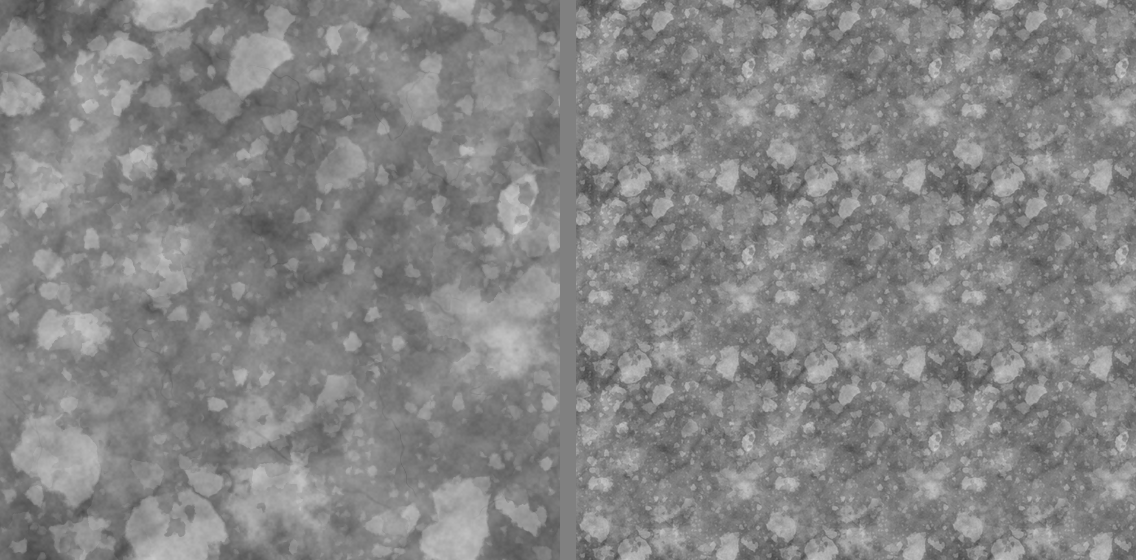
Left, the tile; right, the same tile 3 across and 3 down.
Reproduce this texture procedurally as a Shadertoy shader.

```glsl
// Tiling grey stone: crumbly pale clasts in a mottled matrix crossed by dark veins.

// Integer hash of a wrapped cell, three values from 0 to 1
vec3 hash3(vec2 cell, float seed) {
    uvec3 v = uvec3(ivec3(vec3(cell, seed)));
    v = v * 1664525u + 1013904223u;
    v.x += v.y * v.z; v.y += v.z * v.x; v.z += v.x * v.y;
    v ^= v >> 16u;
    v.x += v.y * v.z; v.y += v.z * v.x; v.z += v.x * v.y;
    return vec3(v >> 8u) / 16777216.0;
}

// Value noise that wraps after a whole number of cells
float noise(vec2 p, float count, float seed) {
    vec2 q = p * count, cell = floor(q), f = q - cell;
    f = f * f * (3.0 - 2.0 * f);
    vec2 lo = mod(cell, count), hi = mod(cell + 1.0, count);
    float bottom = mix(hash3(lo, seed).x, hash3(vec2(hi.x, lo.y), seed).x, f.x);
    float top = mix(hash3(vec2(lo.x, hi.y), seed).x, hash3(hi, seed).x, f.x);
    return mix(bottom, top, f.y);
}

float fbm(vec2 p, float count, int octaves, float seed) {
    float sum = 0.0, total = 0.0, weight = 1.0;
    for (int i = 0; i < octaves; i++) {
        sum += weight * noise(p, count, seed + float(i));
        total += weight;
        weight *= 0.55;
        count *= 2.0;
    }
    return sum / total;
}

vec2 warp(vec2 p, float count, float amount, float seed) {
    return amount * (vec2(fbm(p, count, 3, seed), fbm(p, count, 3, seed + 7.0)) - 0.5);
}

// Scattered blunt stones; size and softness are in cells
float clasts(vec2 p, float count, float size, float density, float softness, float seed) {
    vec2 q = p * count, cell = floor(q);
    float cover = 0.0;
    for (int y = -1; y <= 1; y++)
    for (int x = -1; x <= 1; x++) {
        vec2 id = cell + vec2(x, y);
        vec3 place = hash3(mod(id, count), seed);
        vec3 kind = hash3(mod(id, count), seed + 50.0);
        if (kind.z > density) continue;
        vec2 d = q - id - 0.2 - 0.6 * place.xy;
        float angle = 6.2832 * place.z, c = cos(angle), s = sin(angle);
        d = mat2(c, s, -s, c) * d;
        d.x *= mix(1.0, 1.6, kind.x);
        float triangle = max(abs(d.x) * 0.87 + d.y * 0.5, -d.y);
        float edge = mix(length(d), triangle, 0.5) - size * mix(0.5, 1.0, kind.y);
        float tone = mix(0.5, 1.0, kind.z / density);
        cover = max(cover, tone * (1.0 - smoothstep(-softness, softness, edge)));
    }
    return cover;
}

// Wavy line family; a whole-number direction keeps it tiling
float vein(vec2 p, vec2 direction, float bend, float width) {
    float line = abs(fract(dot(p, direction) + bend) - 0.5) / length(direction);
    return 1.0 - smoothstep(0.0, width, line);
}

void mainImage(out vec4 fragColor, in vec2 fragCoord) {
    vec2 p = fragCoord / iResolution.xy;

    // Outlines from broad bends down to crumbling
    vec2 crumble = warp(p, 90.0, 0.012, 10.0);
    vec2 lumpy = p + warp(p, 22.0, 0.04, 30.0) + crumble;
    vec2 bent = lumpy + warp(p, 6.0, 0.12, 60.0);
    vec2 frayed = bent + warp(p, 64.0, 0.06, 80.0);

    // Matrix
    float cloud = fbm(p, 3.0, 4, 100.0);
    float mottle = fbm(p, 20.0, 4, 110.0);
    float patches = fbm(p, 6.0, 3, 120.0);
    float grain = fbm(p, 128.0, 2, 130.0) - 0.5;
    float shade = 0.465 + 0.36 * (cloud - 0.5) + 0.2 * (mottle - 0.5);
    float crumbs = smoothstep(0.5, 0.58, fbm(p + crumble, 28.0, 3, 140.0));
    shade += 0.065 * crumbs * smoothstep(0.42, 0.58, patches);

    // Dark stones and veins
    shade -= 0.09 * clasts(bent, 6.0, 0.32, 0.3, 0.09, 150.0);
    shade -= 0.06 * clasts(lumpy, 17.0, 0.3, 0.2, 0.12, 160.0);
    float bend = 0.7 * (fbm(p, 4.0, 5, 170.0) - 0.5);
    float broken = smoothstep(0.4, 0.6, fbm(p, 5.0, 3, 180.0));
    shade -= 0.06 * broken * vein(p, vec2(2.0, 2.0), bend, 0.055);
    shade -= 0.06 * broken * vein(p, vec2(2.0, 2.0), bend, 0.006);
    shade -= 0.06 * (1.0 - broken) * vein(p, vec2(2.0, -3.0), -bend, 0.02);
    float crack = abs(fbm(p, 5.0, 5, 190.0) - 0.5);
    shade -= 0.045 * broken * (1.0 - smoothstep(0.0, 0.012, crack));

    // Pale stones from large to tiny, pitted inside
    float pits = smoothstep(0.36, 0.42, fbm(p + crumble, 16.0, 4, 200.0));
    float large = 0.21 * clasts(bent, 4.0, 0.36, 0.45, 0.025, 210.0);
    float fuzzy = 0.18 * clasts(frayed, 3.0, 0.36, 0.4, 0.12, 220.0);
    float medium = 0.19 * clasts(lumpy, 9.0, 0.38, 0.42, 0.04, 230.0);
    float small = 0.16 * clasts(p + crumble, 20.0, 0.34, 0.35, 0.07, 240.0);
    float tiny = 0.1 * clasts(p + crumble, 46.0, 0.36, 0.35, 0.15, 250.0);
    float pale = max(max(large, fuzzy), medium) * mix(0.4, 1.0, pits);
    shade += max(pale, max(small, tiny));

    // Faint upright glow and fine grain
    float ledge = p.x - 0.115;
    float glow = smoothstep(-0.01, 0.01, ledge) * exp(-max(ledge, 0.0) / 0.06);
    shade += 0.05 * glow * smoothstep(0.3, 0.6, patches);
    shade += 0.07 * grain;

    fragColor = vec4(vec3(clamp(shade, 0.26, 0.8)), 1.0);
}
```
